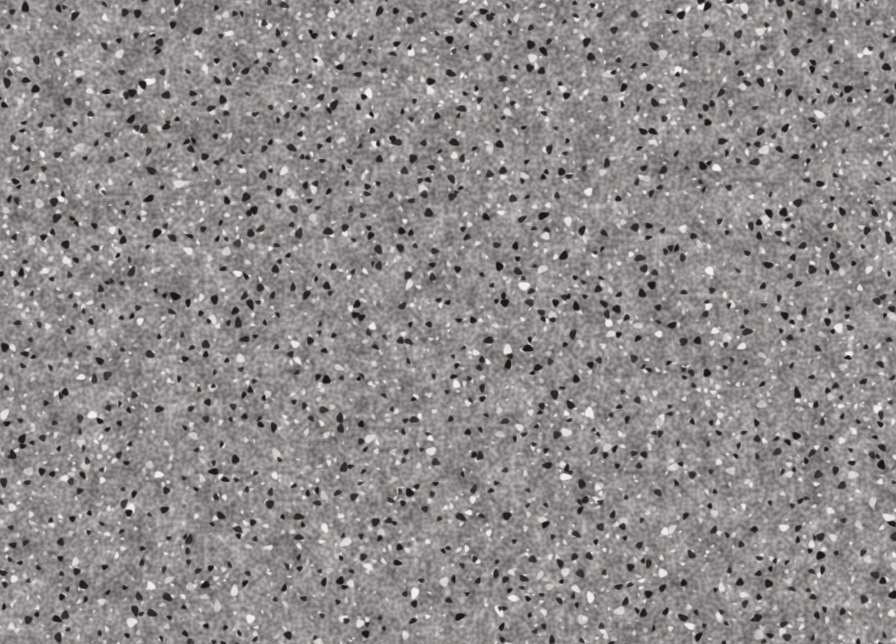
This texture is drawn by a WebGL 2 fragment shader. Its source:

```glsl
#version 300 es
precision highp float;
// Speckled grey stone: black and white grains set in a cloudy, mottled ground.

#define GROUND_TONE 0.555
#define BLACK_TONE 0.09
#define WHITE_TONE 0.94
#define CLOUD_AMOUNT 0.12
#define MOTTLE_AMOUNT 0.15
#define GRIT_AMOUNT 0.19
#define BLACK_CELLS 41.0
#define WHITE_CELLS 29.0
#define CHIP_CELLS 62.0
#define EDGE_SOFTNESS 0.0023
#define TINT vec3(0.006, -0.001, -0.004)

uniform vec2 u_resolution;
out vec4 fragColor;

// Integer hash: three random values in 0..1 for a cell and a seed.
vec3 hash3(vec2 cell, int seed) {
    uvec3 v = uvec3(ivec3(ivec2(cell), seed));
    v = v * 1664525u + 1013904223u;
    v.x += v.y * v.z; v.y += v.z * v.x; v.z += v.x * v.y;
    v ^= v >> 16u;
    v.x += v.y * v.z; v.y += v.z * v.x; v.z += v.x * v.y;
    return vec3(v >> 8u) / 16777216.0;
}

float cornerSlope(vec2 cell, vec2 offset, int seed) {
    float angle = 6.28318 * hash3(cell, seed).x;
    return dot(vec2(cos(angle), sin(angle)), offset);
}

// Gradient noise, centred on zero.
float gradientNoise(vec2 p, int seed) {
    vec2 cell = floor(p), f = p - cell;
    vec2 u = f * f * f * (f * (f * 6.0 - 15.0) + 10.0);
    vec2 e = vec2(1.0, 0.0);
    float low = mix(cornerSlope(cell, f, seed),
                    cornerSlope(cell + e.xy, f - e.xy, seed), u.x);
    float high = mix(cornerSlope(cell + e.yx, f - e.yx, seed),
                     cornerSlope(cell + e.xx, f - e.xx, seed), u.x);
    return mix(low, high, u.y);
}

// Opacity of scattered grains; radii are fractions of the canvas height.
float grains(vec2 p, float cells, float fill, vec2 radii, vec2 opacity, int seed) {
    float soft = max(EDGE_SOFTNESS, 0.7 / u_resolution.y);
    vec2 home = floor(p * cells);
    float cover = 0.0;
    for (int y = -1; y <= 1; y++) {
        for (int x = -1; x <= 1; x++) {
            vec2 cell = home + vec2(x, y);
            vec3 place = hash3(cell, seed);
            if (place.z > fill) continue;
            vec3 form = hash3(cell, seed + 1);
            vec2 d = p - (cell + place.xy) / cells;

            // Rotated, stretched outline with a few blunt corners.
            float turn = 6.28318 * form.x;
            float c = cos(turn), s = sin(turn);
            float stretch = mix(1.0, 1.35, form.y);
            d = mat2(c, -s, s, c) * d * vec2(1.0 / stretch, stretch);
            float around = atan(d.y, d.x + 1e-6);
            float outline = 1.0 + 0.11 * cos(3.0 * around + 20.0 * form.y);
            float radius = mix(radii.x, radii.y, form.z * form.z) * outline;

            float shape = 1.0 - smoothstep(-soft, soft, length(d) - radius);
            float strength = mix(opacity.x, opacity.y, fract(form.x * 7.0 + form.z));
            cover = max(cover, shape * strength);
        }
    }
    return cover;
}

void main() {
    vec2 p = gl_FragCoord.xy / u_resolution.y;

    // Ground: broad clouds, small mottling and fine grit.
    float cloud = gradientNoise(p * 17.0, 11);
    float tone = GROUND_TONE + CLOUD_AMOUNT * cloud
               + MOTTLE_AMOUNT * gradientNoise(p * 58.0, 12)
               + GRIT_AMOUNT * gradientNoise(p * 145.0, 13);

    // Half-buried dark grains and small pale chips.
    float buried = grains(p, CHIP_CELLS, 0.35, vec2(0.002, 0.004), vec2(0.1, 0.45), 21);
    tone = mix(tone, 0.28, buried);
    float chips = grains(p, CHIP_CELLS, 0.5, vec2(0.0019, 0.0042), vec2(0.2, 0.95), 31);
    tone = mix(tone, WHITE_TONE, chips);

    // Full grains at the surface.
    float white = grains(p, WHITE_CELLS, 0.48, vec2(0.0032, 0.0075), vec2(0.55, 1.0), 41);
    tone = mix(tone, WHITE_TONE, white);
    float black = grains(p, BLACK_CELLS, 0.5, vec2(0.0034, 0.0067), vec2(0.75, 1.0), 51);
    tone = mix(tone, BLACK_TONE, black);

    fragColor = vec4(clamp(vec3(tone) + TINT, 0.0, 1.0), 1.0);
}
```
